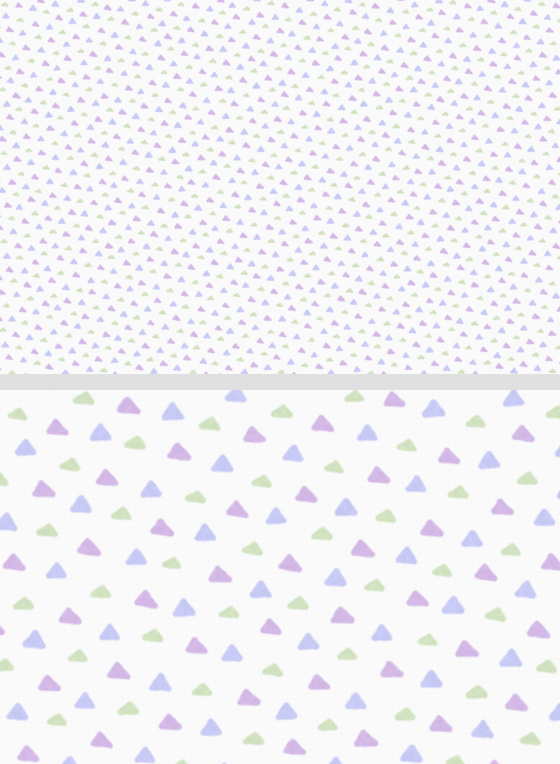
Top: the whole. Bottom: its middle third, enlarged.
A Shadertoy shader for this pattern:

```glsl
// Small soft pastel triangles scattered over a faintly woven off-white ground.
// A slanted lattice cycles green, lilac and blue; hashes shift, turn and
// resize each triangle, which is drawn as a rounded distance field.

#define UNITS 768.0                // drawing units per canvas height
#define STEP_ACROSS vec2(28.5, -8.0)
#define STEP_DOWN vec2(7.5, -28.0)
#define ANCHOR vec2(479.0, 475.0)  // centre of one green triangle
#define JITTER 3.0                 // random shift of each triangle
#define DRIFT 2.5                  // slow waviness of the rows
#define TILT 0.10                  // random turn, radians
#define ROUNDING 2.0               // corner radius
#define GROUND vec3(0.980, 0.980, 0.981)
#define GREEN vec3(0.820, 0.887, 0.755)
#define LILAC vec3(0.830, 0.725, 0.905)
#define BLUE vec3(0.780, 0.793, 0.958)

float hash(vec2 p) {
    return fract(sin(dot(p, vec2(127.1, 311.7))) * 43758.5453);
}

float valueNoise(vec2 p) {
    vec2 i = floor(p), f = fract(p);
    f = f * f * (3.0 - 2.0 * f);
    return mix(mix(hash(i), hash(i + vec2(1, 0)), f.x),
               mix(hash(i + vec2(0, 1)), hash(i + vec2(1, 1)), f.x), f.y);
}

float cross2(vec2 a, vec2 b) { return a.x * b.y - a.y * b.x; }

// Squared distance to an edge, and the signed side of it
vec2 edge(vec2 p, vec2 a, vec2 b) {
    vec2 e = b - a, v = p - a;
    vec2 q = v - e * clamp(dot(v, e) / dot(e, e), 0.0, 1.0);
    return vec2(dot(q, q), cross2(v, e));
}

// Signed distance to a triangle with its corners in clockwise order
float triangle(vec2 p, vec2 left, vec2 apex, vec2 right) {
    vec2 d = min(min(edge(p, left, apex), edge(p, apex, right)),
                 edge(p, right, left));
    return -sqrt(d.x) * sign(d.y);
}

// Each colour has its own lopsided outline
float shape(vec2 p, float kind) {
    if (kind < 0.5) return triangle(p, vec2(-5.0, -1.6), vec2(1.2, 2.5), vec2(5.0, -2.3));
    if (kind < 1.5) return triangle(p, vec2(-5.6, -2.8), vec2(-1.2, 3.7), vec2(5.8, -3.8));
    return triangle(p, vec2(-5.3, -3.5), vec2(0.2, 4.0), vec2(5.3, -3.6));
}

void mainImage(out vec4 fragColor, in vec2 fragCoord) {
    float pixel = UNITS / iResolution.y;
    vec2 p = fragCoord * pixel;

    // Faint crossed weave, faded where it is too fine to show
    vec2 thread = sin(vec2(p.x + p.y, p.x - p.y) * 0.8);
    float weave = thread.x * thread.y * smoothstep(4.0, 2.0, pixel);
    vec3 colour = GROUND + 0.005 * weave;

    // Nearest lattice cell
    vec2 local = p - ANCHOR;
    float area = cross2(STEP_ACROSS, STEP_DOWN);
    vec2 cell = round(vec2(cross2(local, STEP_DOWN), cross2(STEP_ACROSS, local)) / area);

    for (int y = -1; y <= 1; y++)
    for (int x = -1; x <= 1; x++) {
        vec2 id = cell + vec2(x, y);
        float kind = mod(id.x - id.y + 0.5, 3.0) - 0.5;

        // Placement, turn and size of this triangle
        vec2 shift = vec2(hash(id), hash(id + 17.3)) * 2.0 - 1.0;
        vec2 centre = id.x * STEP_ACROSS + id.y * STEP_DOWN
                    + JITTER * shift + DRIFT * sin(id.yx * vec2(0.7, 0.9));
        float turn = TILT * (hash(id + 41.7) * 2.0 - 1.0);
        float size = mix(0.95, 1.07, hash(id + 73.1));
        vec2 q = mat2(cos(turn), -sin(turn), sin(turn), cos(turn)) * (local - centre) / size;

        // Slightly uneven outline and tint
        float wobble = 0.7 * (valueNoise(p * 0.3) - 0.5);
        float d = (shape(q, kind) - ROUNDING + wobble) * size;
        vec3 tint = kind < 0.5 ? GREEN : kind < 1.5 ? LILAC : BLUE;
        tint += 0.03 * (valueNoise(p * 0.4 + 9.0) - 0.5);
        float soft = 0.8 * pixel + 0.5;
        colour = mix(colour, tint, smoothstep(soft, -soft, d));
    }
    fragColor = vec4(colour, 1.0);
}
```
